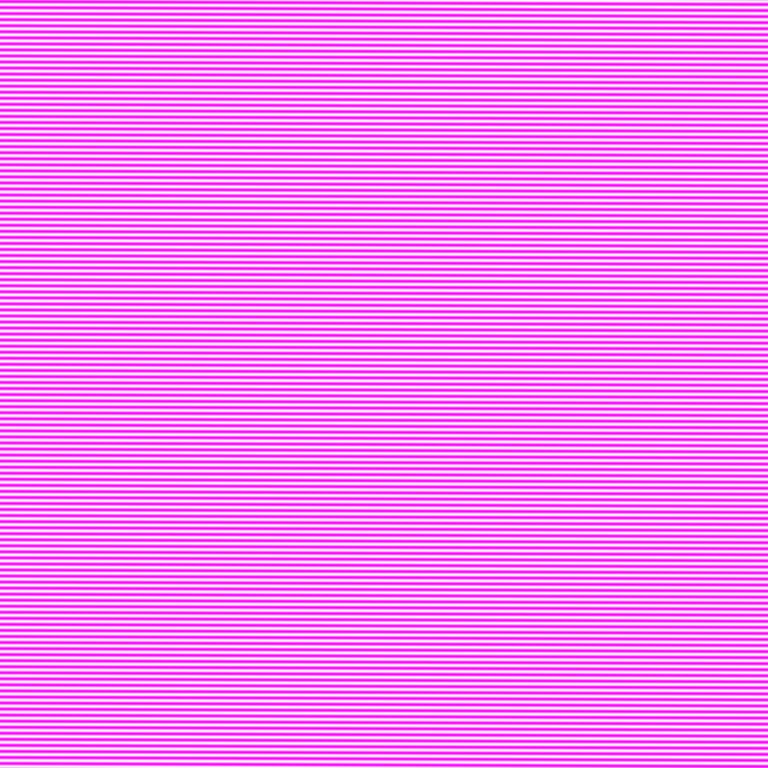
Reproduce this pattern procedurally as a three.js fragment shader.

```glsl
// Fine, soft-edged magenta pinstripes on white, tilted slightly down to the right.
// A triangle wave gives the distance to the nearest stripe centre,
// and a smooth ramp over that distance blends the two colours.

varying vec2 vUv;

const float STRIPE_COUNT = 127.0;  // stripes from top to bottom
const float TILT = 0.5;            // drop from left to right, in stripe periods
const float FIRST_CENTRE = 0.25;   // first stripe centre below the top, in periods
const float HALF_WIDTH = 0.25;     // half the stripe width, in periods
const float SOFTNESS = 0.25;       // reach of the edge blend to each side, in periods

const vec3 STRIPE_COLOR = vec3(1.0, 0.0, 1.0);
const vec3 GROUND_COLOR = vec3(1.0);

// Distance to the nearest stripe centre: 0 on it, 0.5 midway between two.
float stripeDistance(vec2 p) {
  float phase = (1.0 - p.y) * STRIPE_COUNT - TILT * p.x - FIRST_CENTRE;
  return abs(fract(phase + 0.5) - 0.5);
}

void main() {
  float ground = smoothstep(HALF_WIDTH - SOFTNESS, HALF_WIDTH + SOFTNESS,
                            stripeDistance(vUv));
  gl_FragColor = vec4(mix(STRIPE_COLOR, GROUND_COLOR, ground), 1.0);
}
```
